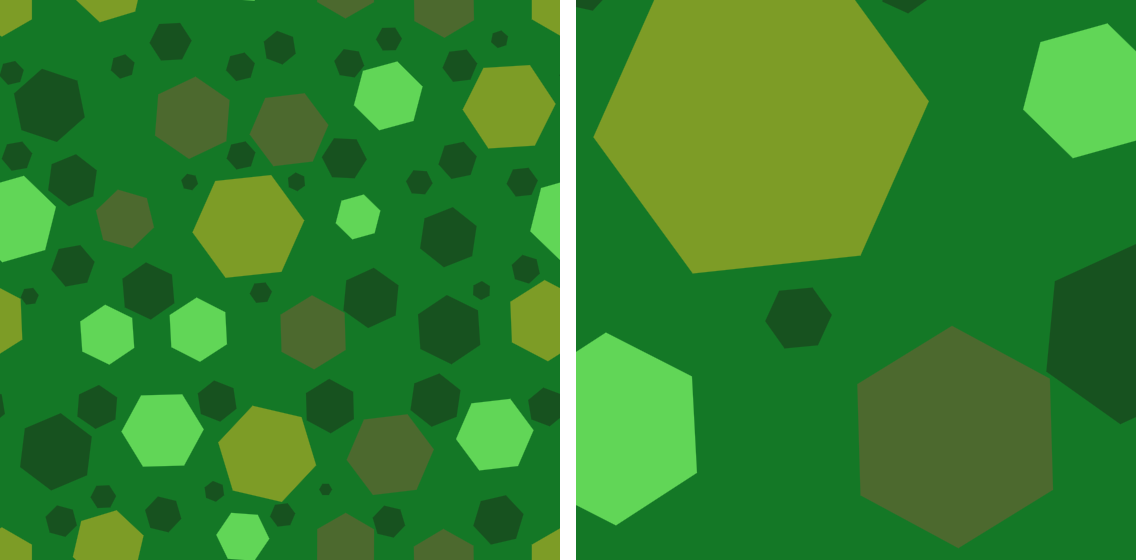
Left: the whole. Right: its middle third, enlarged.
Give the GLSL for this pattern, as a WebGL 2 fragment shader.

```glsl
#version 300 es
precision highp float;

uniform vec2 u_resolution;
out vec4 fragColor;

const vec3 GREEN  = vec3(0.08, 0.47, 0.15);
const vec3 FOREST = vec3(0.09, 0.32, 0.12);
const vec3 OLIVE  = vec3(0.49, 0.61, 0.15);
const vec3 LIME   = vec3(0.38, 0.84, 0.34);
const vec3 MOSS   = vec3(0.30, 0.41, 0.18);

const float ROWS = 5.0;         // sites per side of the tile
const float SHEAR = 0.4;        // row offset; ROWS * SHEAR is whole, so it wraps
const float GOLDEN = 0.618034;

struct Grain { vec2 centre; float radius; vec3 colour; };

vec2 hash2(float n) {
    return fract(sin(vec2(n * 12.9898 + 1.7, n * 78.233 + 4.1)) * 43758.5453);
}

// Sheared lattice to canvas units, and back
vec2 fromLattice(vec2 q) { return vec2(q.x + SHEAR * q.y, q.y) / ROWS; }
vec2 toLattice(vec2 p) { return vec2(p.x - SHEAR * p.y, p.y) * ROWS; }

// Number 0..24 of a site, the same for all its wrapped copies
int siteId(ivec2 cell) { return (5 * cell.x + 2 * cell.y + 100) % 25; }

// Shuffles the site numbers so that every kind has a fixed count
int shuffleId(int id) {
    int a = id / 5, b = id % 5;
    int slot = (a * (1 + b % 4) + b * b) % 5;
    return 5 * slot + (3 * b) % 5;
}

vec2 scatter(float seed, float reach) {
    vec2 h = hash2(seed);
    float angle = 6.283185 * h.x;
    return reach * sqrt(h.y) * vec2(cos(angle), sin(angle));
}

// Large hexagon near a lattice site; smaller ones may stray further
Grain largeGrain(ivec2 cell) {
    int id = siteId(cell);
    int rank = shuffleId(id);
    vec3 colour = FOREST;
    vec2 sizes = vec2(0.050, 0.070);
    if (rank < 6)       { colour = OLIVE; sizes = vec2(0.062, 0.107); }
    else if (rank < 14) { colour = LIME;  sizes = vec2(0.040, 0.082); }
    else if (rank < 21) { colour = MOSS;  sizes = vec2(0.050, 0.082); }
    float radius = mix(sizes.x, sizes.y, fract(float(rank) * GOLDEN));
    vec2 centre = fromLattice(vec2(cell)) + scatter(float(id), 0.107 - radius);
    return Grain(centre, radius, colour);
}

// Dark hexagon in one of the two gaps of a cell, shrunk to the free room
Grain gapGrain(ivec2 cell, int side) {
    int id = siteId(cell);
    float size = fract(float(id) * GOLDEN + 0.3);
    float radius = side == 0 ? mix(0.015, 0.062, size) : mix(0.050, -0.030, size);
    vec2 gap = side == 0 ? vec2(0.348, 0.38) : vec2(0.652, 0.62);
    vec2 centre = fromLattice(vec2(cell) + gap) + scatter(float(id + 30 + 30 * side), 0.012);
    for (int k = 0; k < 3; k++) {
        ivec2 corner = k == 0 ? ivec2(side) : ivec2(k - 1, 2 - k);
        Grain big = largeGrain(cell + corner);
        radius = min(radius, distance(centre, big.centre) - big.radius);
    }
    return Grain(centre, radius, FOREST);
}

float hexagon(vec2 p, float radius) {
    p = abs(p);
    return max(p.x, dot(p, vec2(0.5, 0.866025))) - 0.866025 * radius;
}

vec3 paint(vec3 base, Grain grain, vec2 p, float seed, float pixel) {
    if (grain.radius < 0.009) return base;
    float angle = 1.047198 * hash2(seed).y;
    float c = cos(angle), s = sin(angle);
    float d = hexagon(mat2(c, -s, s, c) * (p - grain.centre), grain.radius);
    return mix(base, grain.colour, clamp(0.5 - d / pixel, 0.0, 1.0));
}

void main() {
    vec2 p = gl_FragCoord.xy / u_resolution;
    float pixel = 1.2 / min(u_resolution.x, u_resolution.y);
    ivec2 home = ivec2(floor(toLattice(p)));
    vec3 colour = GREEN;

    // Dark grains in the gaps
    for (int y = -1; y <= 1; y++)
    for (int x = -1; x <= 1; x++)
    for (int side = 0; side < 2; side++) {
        ivec2 cell = home + ivec2(x, y);
        float seed = float(siteId(cell) + 100 + 30 * side);
        colour = paint(colour, gapGrain(cell, side), p, seed, pixel);
    }

    // Large grains on top
    for (int y = -1; y <= 1; y++)
    for (int x = -1; x <= 1; x++) {
        ivec2 cell = home + ivec2(x, y);
        colour = paint(colour, largeGrain(cell), p, float(siteId(cell) + 200), pixel);
    }

    fragColor = vec4(colour, 1.0);
}
```
